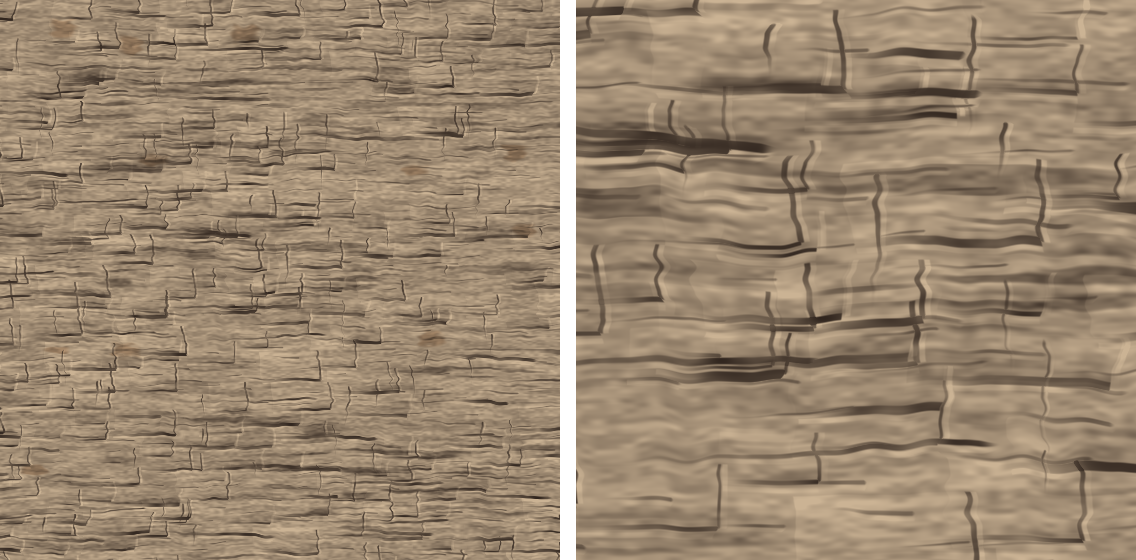
Left: the whole. Right: its middle third, enlarged.
Write a WebGL 1 fragment shader that draws this texture.

```glsl
precision highp float;
// Rough hewn, weathered timber: horizontal grain, chopped chips, splits and stains.
uniform vec2 u_resolution;

const vec3 SHADOW_WOOD = vec3(0.27, 0.22, 0.18);
const vec3 PALE_WOOD = vec3(0.69, 0.605, 0.50);
const vec3 STAIN_BROWN = vec3(0.42, 0.32, 0.23);

float hash(vec2 p) {
  vec3 q = fract(p.xyx * 0.1031);
  q += dot(q, q.yzx + 33.33);
  return fract((q.x + q.y) * q.z);
}

vec2 hash2(vec2 p) {
  return vec2(hash(p), hash(p + 71.7));
}

float noise(vec2 p) {
  vec2 i = floor(p), f = fract(p);
  f = f * f * (3.0 - 2.0 * f);
  return mix(mix(hash(i), hash(i + vec2(1.0, 0.0)), f.x),
             mix(hash(i + vec2(0.0, 1.0)), hash(i + 1.0), f.x), f.y);
}

// Noise centred on zero
float wave(vec2 p) {
  return noise(p) - 0.5;
}

// Soft line of half width w around d = 0
float line(float d, float w, float blur) {
  return 1.0 - smoothstep(w - blur, w + blur, abs(d));
}

// Tapered splits along x, ending bluntly; x = dark gap, y = lit lower lip
vec2 splits(vec2 p, vec2 cell, float width, float density, float seed, float blur) {
  vec2 marks = vec2(0.0);
  for (int j = -1; j <= 1; j++) {
    for (int i = -1; i <= 1; i++) {
      vec2 id = floor(p / cell) + vec2(float(i), float(j));
      vec2 place = hash2(id + seed), kind = hash2(id + seed + 19.3);
      vec2 d = p - (id + 0.5 + 0.8 * (place - 0.5)) * cell;
      float u = d.x / (cell.x * mix(0.25, 0.9, kind.x));
      d.y += (kind.y - 0.5) * 0.16 * d.x;
      float taper = smoothstep(-1.0, 0.5, u) * (1.0 - smoothstep(0.9, 1.0, u));
      float present = step(hash(id + seed + 43.1), density) * taper;
      float w = width * mix(0.4, 1.0, taper) * mix(0.5, 1.2, kind.y);
      marks.x = max(marks.x, present * line(d.y, w, blur));
      marks.y = max(marks.y, present * line(d.y + 2.0 * w + blur, w, blur));
    }
  }
  return marks;
}

// Chopped facets; x = tone change, y = dark edges, z = lit edges
vec3 chips(vec2 p, vec2 cell, float density, float seed, float blur) {
  vec3 marks = vec3(0.0);
  for (int j = -1; j <= 1; j++) {
    for (int i = -1; i <= 1; i++) {
      vec2 id = floor(p / cell) + vec2(float(i), float(j));
      vec2 place = hash2(id + seed), kind = hash2(id + seed + 27.9);
      vec2 d = p - (id + 0.5 + 0.8 * (place - 0.5)) * cell;
      d.x += (kind.x - 0.5) * 0.3 * d.y;
      vec2 size = cell * mix(vec2(0.28), vec2(0.55), kind.yx);
      vec2 u = d / size;
      vec2 inside = 1.0 - smoothstep(size - blur, size + blur, abs(d));
      float active = step(hash(id + seed + 61.3),
                          density * smoothstep(0.2, 0.65, noise(id * cell * vec2(2.5, 6.0) + 4.0)));
      float slope = kind.x - 0.55 - 0.35 * u.x * kind.y + 0.3 * u.y;
      float bottom = inside.x * smoothstep(-1.1, 0.6, u.x) * line(d.y + size.y, 0.0022 * kind.y + 0.0008, blur);
      float side = inside.y * line(d.x - size.x, 0.0013 * kind.x + 0.0004, blur);
      float shade = inside.x * smoothstep(-1.0, 0.8, u.x) * smoothstep(0.0, 0.003, d.y + size.y)
                  * (1.0 - smoothstep(0.002, 0.009, d.y + size.y));
      float lit = max(inside.y * line(d.x - size.x - 0.0035, 0.0016, blur),
                      0.8 * inside.x * line(d.y + size.y + 0.0045, 0.0016, blur));
      marks.x += active * (inside.x * inside.y * slope * 0.2 - shade * 0.14);
      marks.y = max(marks.y, active * max(bottom, side * 0.8 * step(0.4, kind.x)));
      marks.z = max(marks.z, active * lit);
    }
  }
  return marks;
}

// Ragged brown patches
float stains(vec2 p, vec2 cell, float seed) {
  vec2 id = floor(p / cell);
  vec2 d = p - (id + 0.5 + 0.4 * (hash2(id + seed) - 0.5)) * cell;
  vec2 size = vec2(0.022, mix(0.006, 0.017, hash(id + seed + 5.0)));
  float edge = length(pow(abs(d / size), vec2(1.6))) + wave(p * vec2(60.0, 150.0)) * 1.1;
  return step(hash(id + seed + 9.0), 0.25) * (1.0 - smoothstep(0.4, 1.3, edge));
}

void main() {
  vec2 p = gl_FragCoord.xy / u_resolution.y;
  float blur = max(0.0007, 0.5 / u_resolution.y);

  // Uneven fibres bend every edge a little
  vec2 bent = p + vec2(0.008 * wave(p * vec2(6.0, 34.0)) + 0.006 * wave(p * vec2(20.0, 130.0)),
                       0.008 * wave(p * vec2(11.0, 9.0)) + 0.004 * wave(p * vec2(55.0, 25.0)));

  // Grain from broad bands to fine fibres
  float tone = 0.88 + 0.14 * wave(bent * vec2(3.0, 22.0)) + 0.20 * wave(bent * vec2(9.0, 85.0) + 7.0)
             + 0.32 * wave(bent * vec2(26.0, 220.0) + 3.0) + 0.34 * wave(bent * vec2(120.0, 340.0));
  float streak = smoothstep(0.60, 0.88, noise(bent * vec2(14.0, 200.0) + 31.0));
  tone -= 0.55 * streak * noise(p * vec2(5.0, 16.0) + 13.0);

  // Facets, long splits, hairline splits and cross cuts
  vec3 cut = chips(bent, vec2(0.115, 0.048), 0.85, 11.0, blur)
           + chips(bent + 0.37, vec2(0.085, 0.034), 0.7, 83.0, blur);
  vec2 longSplit = splits(bent, vec2(0.15, 0.062), 0.0025, 0.5, 5.0, blur);
  vec2 hairSplit = splits(bent + 0.21, vec2(0.07, 0.022), 0.0012, 0.65, 37.0, blur);
  vec2 crossCut = splits(vec2(bent.y, -bent.x) + 2.0, vec2(0.05, 0.085), 0.0014, 0.34, 59.0, blur);

  float gap = max(max(cut.y, longSplit.x), max(0.6 * hairSplit.x, 0.8 * crossCut.x));
  float lip = max(max(cut.z, longSplit.y), max(crossCut.y, 0.5 * hairSplit.y));
  tone += cut.x + 0.32 * lip * noise(p * 55.0);
  tone = mix(tone, -0.12, clamp(gap, 0.0, 1.0) * mix(0.35, 1.1, noise(p * vec2(50.0, 90.0) + 17.0)));

  vec3 colour = mix(SHADOW_WOOD, PALE_WOOD, clamp(tone, -0.3, 1.25));
  float stain = stains(bent, vec2(0.17, 0.11), 23.0);
  colour = mix(colour, STAIN_BROWN * (0.4 + 0.8 * tone), 0.6 * stain);
  gl_FragColor = vec4(colour, 1.0);
}
```
